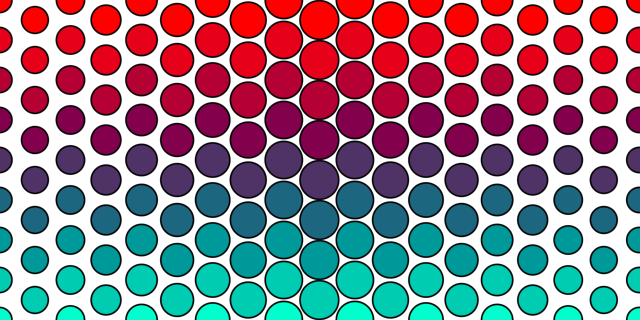
Write a WebGL 1 fragment shader that draws this pattern.

```glsl
precision highp float;
uniform vec2 u_resolution;

// Lengths are in units of canvas height
const float COLUMN_STEP = 1.0 / 9.0;
const float ROWS = 8.0;
const float CENTER_SHIFT = -0.002;
const float MAX_RADIUS = 0.063;
const float RADIUS_FALLOFF = 0.00234;
const float OUTLINE = 0.0052;
const vec3 PAPER = vec3(1.0);
const vec3 INK = vec3(0.02);

// Red through plum to turquoise, one step per row
vec3 rowColor(float row) {
    return clamp(vec3(1.1 - 0.197 * row, 0.2 * (row - 3.0), 0.1 * row), 0.0, 1.0);
}

float coverage(float dist, float pixel) {
    return 1.0 - smoothstep(-0.75 * pixel, 0.75 * pixel, dist);
}

// Lay the nearest outlined disc of one column over the base colour
vec3 drawColumn(vec3 base, vec2 p, float column, float pixel) {
    float stagger = 0.5 * (1.0 - mod(abs(column), 2.0));
    float row = floor(p.y * ROWS - stagger + 0.5);
    vec2 center = vec2(column * COLUMN_STEP, (row + stagger) / ROWS);
    float radius = MAX_RADIUS - RADIUS_FALLOFF * abs(column);
    float dist = length(p - center) - radius;
    vec3 disc = mix(INK, rowColor(row), coverage(dist + OUTLINE, pixel));
    return mix(base, disc, coverage(dist, pixel));
}

void main() {
    float pixel = 1.0 / u_resolution.y;
    // Horizontal origin at the middle column, vertical origin at the top
    vec2 p = gl_FragCoord.xy * pixel;
    p.x -= 0.5 * u_resolution.x * pixel + CENTER_SHIFT;
    p.y = 1.0 - p.y;

    float nearest = floor(p.x / COLUMN_STEP + 0.5);
    vec3 color = PAPER;
    for (int i = -1; i <= 1; i++) {
        color = drawColumn(color, p, nearest + float(i), pixel);
    }
    gl_FragColor = vec4(color, 1.0);
}
```
